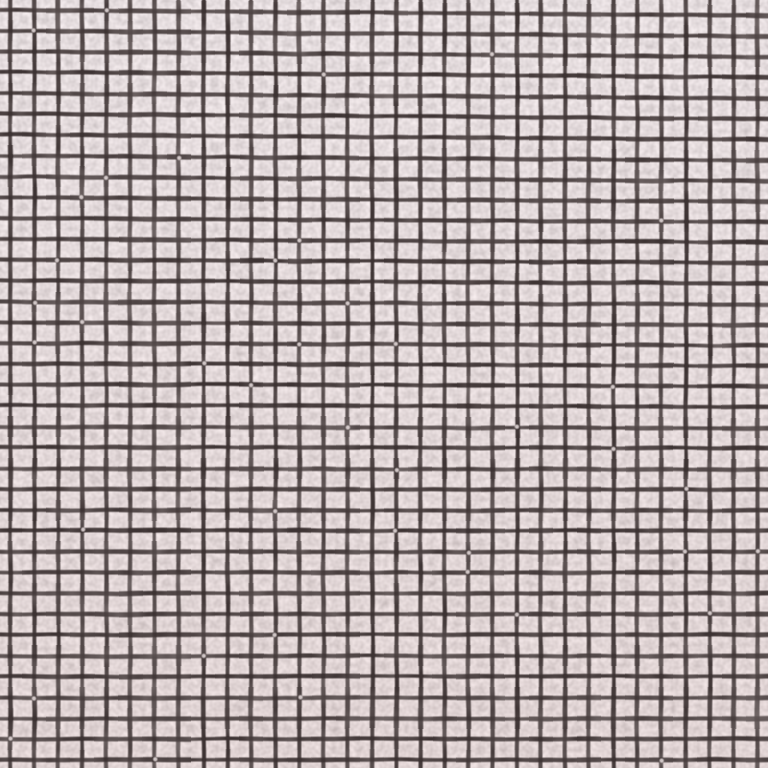
Reproduce this texture procedurally as a Shadertoy shader.

```glsl
// A fine dark mesh over pale, slightly pink paper. Each line of the grid is a
// soft-edged distance band, bent by gradient noise and jittered per line; the
// cells carry faint mottling, and a few crossings are worn to pale specks.

#define REPEATS vec2(31.83, 36.85)      // cells across and down
#define ORIGIN vec2(0.0130, 0.0104)     // first crossing, in canvas units
#define LINE_WIDTH 0.0056               // width of a line at half strength
#define EDGE_SOFT 0.0017                // half width of the line's soft edge
#define WOBBLE 0.0011                   // waviness of the lines
#define SLANT 0.0075                    // droop of the upper rows to the right
#define WEAR 0.035                      // share of crossings with a speck
#define PAPER vec3(0.915, 0.875, 0.875)
#define PAPER_SHADE vec3(0.79, 0.75, 0.75)
#define INK vec3(0.24, 0.20, 0.20)
#define INK_FADED vec3(0.43, 0.39, 0.39)

float hash(vec2 p) {
    vec3 q = fract(vec3(p.xyx) * 0.1031);
    q += dot(q, q.yzx + 33.33);
    return fract((q.x + q.y) * q.z);
}

vec2 gradientAt(vec2 p) {
    float angle = 6.2832 * hash(p + 71.0);
    return vec2(cos(angle), sin(angle));
}

// Gradient noise, roughly -0.7 to 0.7
float noise(vec2 p) {
    vec2 i = floor(p), f = fract(p);
    vec2 u = f * f * f * (f * (f * 6.0 - 15.0) + 10.0);
    vec2 e = vec2(1.0, 0.0);
    float a = dot(gradientAt(i), f);
    float b = dot(gradientAt(i + e.xy), f - e.xy);
    float c = dot(gradientAt(i + e.yx), f - e.yx);
    float d = dot(gradientAt(i + e.xx), f - e.xx);
    return mix(mix(a, b, u.x), mix(c, d, u.x), u.y);
}

// Coverage of the nearest line, given the offset from it
float lineBand(float offset, float width, float soft) {
    float d = abs(offset) - 0.5 * width;
    return 1.0 - smoothstep(-soft, soft, d);
}

void mainImage(out vec4 fragColor, in vec2 fragCoord) {
    vec2 uv = fragCoord / iResolution.xy;
    float soft = max(EDGE_SOFT, 0.8 / min(iResolution.x, iResolution.y));

    // Bend the sheet gently
    vec2 p = uv - ORIGIN;
    p.y += SLANT * uv.x * smoothstep(0.2, 1.0, uv.y);
    p += WOBBLE * vec2(noise(uv * vec2(5.0, 9.0)), noise(uv * vec2(9.0, 5.0) + 40.0));

    // Nearest line in each direction, with its own shift and waviness
    vec2 grid = p * REPEATS;
    vec2 index = floor(grid + 0.5);
    vec2 offset = (grid - index) / REPEATS;
    vec2 lineSeed = vec2(hash(vec2(index.x + 50.0, 3.0)), hash(vec2(index.y + 50.0, 17.0)));
    vec2 along = vec2(noise(vec2(uv.y * 22.0, index.x * 7.3)),
                      noise(vec2(uv.x * 22.0, index.y * 7.3 + 90.0)));
    offset += WOBBLE * (1.3 * (lineSeed - 0.5) + 0.9 * along);
    vec2 width = LINE_WIDTH * (0.88 + 0.24 * lineSeed.yx + 0.25 * along.yx);
    vec2 band = vec2(lineBand(offset.x, width.x, soft), lineBand(offset.y, width.y, soft));

    // Paper: fine mottling, a smudge in mid-cell, cool at the top, pink below
    float mottle = 0.6 * noise(uv * 190.0) + 0.4 * noise(uv * 95.0 + 30.0);
    vec2 fromCentre = fract(grid) - 0.5;
    vec2 cell = floor(grid);
    float smudge = exp(-14.0 * dot(fromCentre, fromCentre)) * (0.25 + 0.4 * hash(cell + 9.0));
    vec3 paper = mix(PAPER, PAPER_SHADE, clamp(smudge + 0.9 * mottle, -0.4, 1.0));
    paper += mix(vec3(-0.012, -0.022, -0.022), vec3(0.010, 0.018, 0.025), uv.y);

    // Ink: strength varies by line, by stretch and at the crossings
    vec2 fade = 0.25 + 0.45 * lineSeed + 0.65 * along;
    fade += 0.35 * noise(uv * 70.0 + 12.0);
    float fading = band.x > band.y ? fade.x : fade.y;
    fading = mix(fading, min(fade.x, fade.y), min(band.x, band.y));
    fading -= 0.25 * band.x * band.y;
    vec3 ink = mix(INK, INK_FADED, clamp(fading, 0.0, 1.0));
    float coverage = 1.0 - (1.0 - band.x) * (1.0 - band.y);
    vec3 color = mix(paper, ink, coverage);

    // Worn crossings
    vec2 crossing = index + 100.0;
    vec2 speckAt = 0.003 * (vec2(hash(crossing + 5.0), hash(crossing + 23.0)) - 0.5);
    float speck = 1.0 - smoothstep(0.0010, 0.0010 + 2.0 * soft, length(offset - speckAt));
    speck *= step(hash(crossing), WEAR);
    color = mix(color, PAPER, 0.85 * speck);

    fragColor = vec4(clamp(color, 0.0, 1.0), 1.0);
}
```
